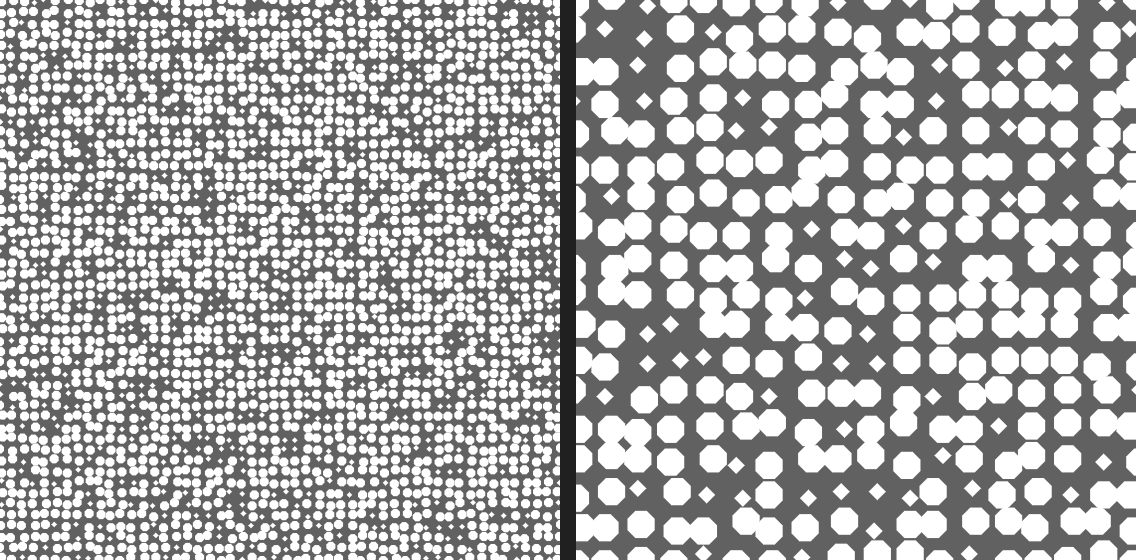
Left, the full canvas; right, a detail of the centre.
Reproduce this pattern procedurally as a WebGL 1 fragment shader.

```glsl
precision highp float;

// White dots on grey, one per cell of a square grid, each nudged at random.
// Most dots are octagons and some are small diamonds; the nearest one is
// found by a search of the 3 by 3 cells around the point.

uniform vec2 u_resolution;

const float CELLS = 51.2;            // cells across the canvas
const vec2 GRID_SHIFT = vec2(0.1);   // mean dot centre, in cells
const float JITTER_STEP = 0.1;       // nudges fall on a fine lattice
const float JITTER_LEVELS = 4.0;
const float OCTAGON_RADIUS = 0.415;
const float DIAMOND_RADIUS = 0.185;
const float DIAMOND_SHARE = 0.2;
const vec3 GROUND = vec3(0.38);
const vec3 DOT = vec3(1.0);

// Three random values in 0..1 for a cell
vec3 hash32(vec2 cell) {
  vec3 q = fract(cell.xyx * vec3(0.1031, 0.1030, 0.0973));
  q += dot(q, q.yxz + 33.33);
  return fract((q.xxy + q.yzz) * q.zyx);
}

// Distance to a diamond, radius measured to its sides
float diamond(vec2 p, float radius) {
  return (abs(p.x) + abs(p.y)) * 0.7071 - radius;
}

// Distance to a regular octagon, radius measured to its sides
float octagon(vec2 p, float radius) {
  float square = max(abs(p.x), abs(p.y)) - radius;
  return max(square, diamond(p, radius));
}

// Distance to the dot that belongs to a cell
float cellDot(vec2 p, vec2 cell) {
  vec3 rnd = hash32(cell + 17.0);
  vec2 level = floor(rnd.xy * JITTER_LEVELS) - 0.5 * (JITTER_LEVELS - 1.0);
  vec2 local = p - cell - GRID_SHIFT - level * JITTER_STEP;
  return rnd.z < DIAMOND_SHARE
    ? diamond(local, DIAMOND_RADIUS)
    : octagon(local, OCTAGON_RADIUS);
}

// Distance to the nearest dot
float dotField(vec2 p) {
  vec2 home = floor(p - GRID_SHIFT + 0.5);
  float nearest = 1.0;
  for (int j = -1; j <= 1; j++) {
    for (int i = -1; i <= 1; i++) {
      nearest = min(nearest, cellDot(p, home + vec2(float(i), float(j))));
    }
  }
  return nearest;
}

void main() {
  float pixel = CELLS / u_resolution.y;
  vec2 p = gl_FragCoord.xy * pixel;
  float coverage = clamp(0.5 - dotField(p) / pixel, 0.0, 1.0);
  gl_FragColor = vec4(mix(GROUND, DOT, coverage), 1.0);
}
```
